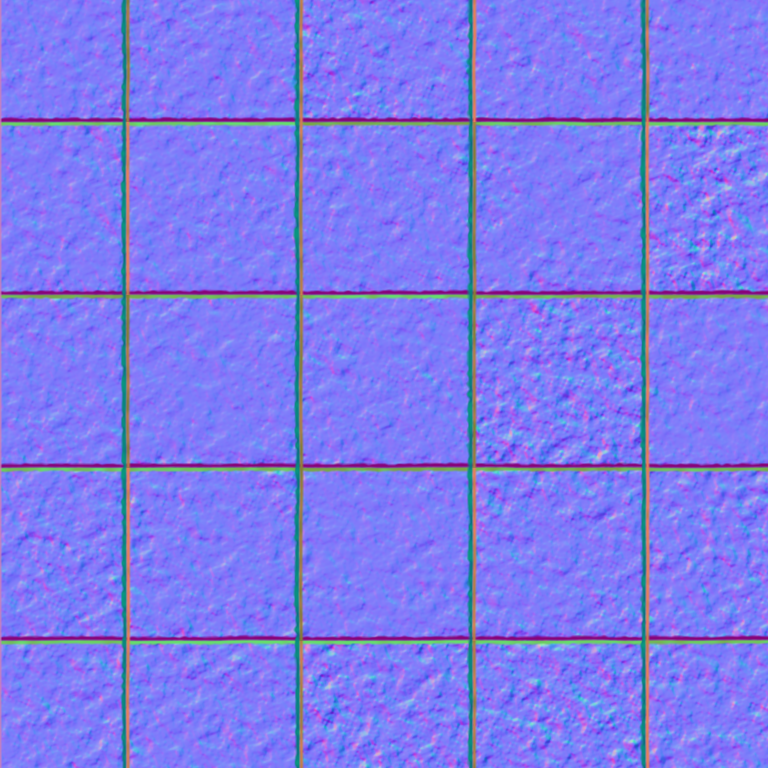
Give the GLSL for this texture map, as a three.js fragment shader.

```glsl
// Tangent-space normal map of square stone tiles parted by narrow grooves.
// Grain slopes come from finite differences of layered value noise, scaled by
// a roughness per tile; groove walls are bands of steep normals laid on top.

varying vec2 vUv;

const vec2 PITCH = vec2(0.2255, 0.2250);   // tile size
const vec2 ORIGIN = vec2(0.1640, 0.1660);  // first groove crossing
const float SOFT = 0.0021;                 // half width of smoothed edges

float hash(vec2 p) {
  return fract(sin(dot(p, vec2(127.1, 311.7))) * 43758.5453);
}

float noise(vec2 p) {
  vec2 i = floor(p);
  vec2 f = fract(p);
  f = f * f * (3.0 - 2.0 * f);
  float low = mix(hash(i), hash(i + vec2(1.0, 0.0)), f.x);
  float high = mix(hash(i + vec2(0.0, 1.0)), hash(i + vec2(1.0, 1.0)), f.x);
  return mix(low, high, f.y);
}

// Stone height: each octave is turned and gives a slightly weaker slope.
float grainHeight(vec2 p) {
  mat2 turn = mat2(0.8, -0.6, 0.6, 0.8);
  float amount = 1.0 / 66.0;
  float frequency = 66.0;
  float height = 0.0;
  vec2 q = p;
  for (int i = 0; i < 3; i++) {
    q = turn * q;
    height += noise(q * frequency + float(i) * 17.3) * amount;
    frequency *= 1.9;
    amount *= 0.48;
  }
  return height;
}

// Slope of the grain, with x against y in handedness. Gentle slopes are
// flattened further, which leaves sparse wrinkles.
vec2 grainSlope(vec2 p, float stepSize) {
  float h = grainHeight(p);
  float dx = grainHeight(p + vec2(stepSize, 0.0)) - h;
  float dy = grainHeight(p + vec2(0.0, stepSize)) - h;
  vec2 slope = vec2(dx, -0.85 * dy) / stepSize;
  return slope * (0.5 + 0.65 * length(slope));
}

// Coverage of the interval from a to b, with soft ends.
float band(float d, float a, float b) {
  return smoothstep(a - SOFT, a + SOFT, d) * (1.0 - smoothstep(b - SOFT, b + SOFT, d));
}

// Grain strength: differs by tile, in patches, and rises at chipped borders.
float roughness(vec2 p, vec2 tile, float borderDistance) {
  float tileRough = smoothstep(0.3, 1.0, hash(tile + 4.7));
  tileRough *= smoothstep(0.0, 1.0, distance(tile, vec2(1.0)));  // calm middle tile
  float patchy = 0.7 + 0.6 * noise(p * 14.0);
  float chips = exp(-borderDistance / 0.007) * noise(p * 30.0 + 9.0);
  return mix(0.12, 0.28, tileRough) * patchy + 0.4 * chips;
}

// Rounded tile borders: a slight slope fading away from the groove.
vec2 shoulderSlope(vec2 d, vec2 amount) {
  vec2 fade = exp(-abs(d) / 0.004);
  return vec2(d.x < 0.0 ? -1.0 : 0.4, d.y < 0.0 ? 0.5 : -0.8) * fade * amount;
}

// Horizontal groove: tile foot above the line, lit lip below it.
vec3 addHorizontalGroove(vec3 normal, float d, float wear, float chip) {
  vec3 foot = vec3(0.06, -0.98, -0.05);
  vec3 lip = mix(vec3(-0.05, 0.30, -0.45), vec3(-0.20, 0.74, -0.15), wear);
  normal = mix(normal, lip, band(d, -0.0034 - 0.0018 * chip, 0.0008));
  return mix(normal, foot, band(d, 0.0006, 0.0040 + 0.0022 * chip));
}

// Vertical groove: steep wall left of the line, floor and wall right of it.
vec3 addVerticalGroove(vec3 normal, float d, float wear, float chip) {
  vec3 wall = vec3(-0.94, 0.35 * chip - 0.15, 0.0);
  vec3 ledge = mix(vec3(0.05, -0.02, -0.60), vec3(0.80, 0.0, -0.30), wear);
  normal = mix(normal, wall, band(d, -0.0032 - 0.0036 * chip, 0.0006));
  return mix(normal, ledge, band(d, 0.0006, 0.0046));
}

void main() {
  vec2 p = vUv;
  vec2 cell = (p - ORIGIN) / PITCH;
  vec2 tile = floor(cell);
  vec2 line = floor(cell + 0.5);
  vec2 d = (cell - line) * PITCH;

  // Grooves run slightly crooked
  vec2 wobble = vec2(noise(p * 22.0), noise(p * 22.0 + 51.0)) - 0.5;
  float chip = noise(p * 150.0);

  // Stone faces
  float border = min(abs(d.x), abs(d.y));
  vec2 slope = grainSlope(p, 0.0015) * roughness(p, tile, border);
  slope += shoulderSlope(d, vec2(0.3 * chip + 0.05));
  vec3 normal = normalize(vec3(slope + vec2(0.0, -0.03), 1.0));
  normal.z -= 0.04;

  // Grooves, worn differently along each tile
  d += 0.0014 * wobble;
  float wearAcross = hash(vec2(tile.x, line.y) + 21.0);
  float wearUp = hash(vec2(line.x, tile.y) + 37.0);
  wearAcross = clamp(wearAcross + 0.9 * (noise(p * 70.0) - 0.4), 0.0, 1.0);
  wearUp = clamp(wearUp + 0.9 * (noise(p * 70.0 + 13.0) - 0.4), 0.0, 1.0);
  normal = addHorizontalGroove(normal, d.y, wearAcross, chip);
  normal = addVerticalGroove(normal, d.x, wearUp, chip);

  // Thin raised rim along the left side
  float rim = 1.0 - smoothstep(0.0008, 0.0030, p.x);
  normal = mix(normal, vec3(0.60, 0.0, 0.45), 0.8 * rim);

  gl_FragColor = vec4(0.5 + 0.5 * normal, 1.0);
}
```
